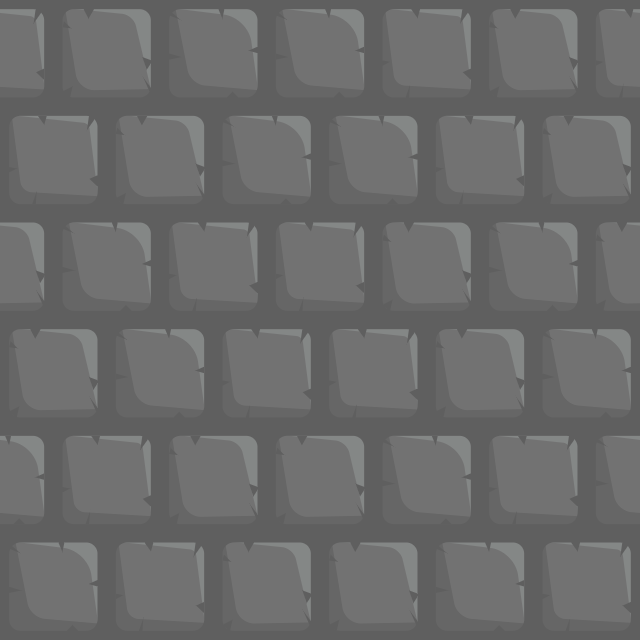
Give the GLSL for this texture, as a WebGL 2 fragment shader.

```glsl
#version 300 es
precision highp float;
// Flat grey cobblestones in staggered rows, three chipped stone shapes with bevels.

uniform vec2 u_resolution;
out vec4 outColor;

const float CELLS = 6.0;
const float STONE_HALF = 0.414;
const float STONE_ROUND = 0.105;
const vec3 MORTAR = vec3(0.371);
const vec3 SHADOW = vec3(0.399);
const vec3 FACE = vec3(0.449);
const vec3 LIGHT = vec3(0.518, 0.528, 0.526);

// Smooth coverage of a signed distance, one pixel wide.
float cover(float d, float pixel) {
  return clamp(0.5 - d / pixel, 0.0, 1.0);
}

// Signed distance to the line a-b, positive on its left.
float edge(vec2 p, vec2 a, vec2 b) {
  vec2 d = normalize(b - a);
  return dot(p - a, vec2(-d.y, d.x));
}

// Intersection of two half planes with a rounded corner.
float roundMax(float a, float b, float r) {
  return min(max(a, b), -r) + length(max(vec2(a, b) + r, 0.0));
}

float roundBox(vec2 p, float halfSize, float r) {
  vec2 q = abs(p) - halfSize + r;
  return length(max(q, 0.0)) + min(max(q.x, q.y), 0.0) - r;
}

// Triangular chip, corners in clockwise order.
float chip(vec2 p, vec2 a, vec2 b, vec2 c) {
  return max(edge(p, a, b), max(edge(p, b, c), edge(p, c, a)));
}

// Raised face with a lit bevel at the top right and a shaded one at the bottom left.
vec3 bevel(vec2 p, vec2 tl, vec2 tr, vec2 br, vec2 bl, vec2 radii, float pixel) {
  float lit = roundMax(edge(p, tl, tr), edge(p, tr, br), radii.x);
  float shaded = roundMax(edge(p, br, bl), edge(p, bl, tl), radii.y);
  vec3 side = mix(SHADOW, LIGHT, cover(shaded - lit, pixel));
  return mix(side, FACE, cover(max(lit, shaded), pixel));
}

// Squarish stone.
vec3 squareStone(vec2 p, float pixel, out float chips) {
  chips = chip(p, vec2(-0.15, 0.42), vec2(-0.06, 0.42), vec2(-0.085, 0.33));
  chips = min(chips, chip(p, vec2(0.335, 0.42), vec2(0.40, 0.40), vec2(0.315, 0.28)));
  chips = min(chips, chip(p, vec2(0.42, -0.14), vec2(0.42, -0.255), vec2(0.338, -0.177)));
  chips = min(chips, chip(p, vec2(-0.42, -0.065), vec2(-0.345, -0.08), vec2(-0.42, -0.12)));
  chips = min(chips, chip(p, vec2(-0.157, -0.30), vec2(-0.165, -0.42), vec2(-0.20, -0.42)));
  return bevel(p, vec2(-0.39, 0.42), vec2(0.333, 0.344), vec2(0.42, -0.339),
               vec2(-0.297, -0.297), vec2(0.05, 0.09), pixel);
}

// Slanted stone with a broad lit right side.
vec3 slantedStone(vec2 p, float pixel, out float chips) {
  chips = chip(p, vec2(-0.22, 0.42), vec2(-0.115, 0.42), vec2(-0.17, 0.325));
  chips = min(chips, chip(p, vec2(0.335, -0.035), vec2(0.43, -0.07), vec2(0.375, -0.155)));
  chips = min(chips, chip(p, vec2(0.345, -0.23), vec2(0.42, -0.33), vec2(0.42, -0.40)));
  chips = min(chips, chip(p, vec2(-0.40, 0.30), vec2(-0.333, 0.234), vec2(-0.415, 0.245)));
  chips = min(chips, chip(p, vec2(-0.42, -0.36), vec2(-0.32, -0.31), vec2(-0.345, -0.42)));
  return bevel(p, vec2(-0.39, 0.425), vec2(0.25, 0.36), vec2(0.415, -0.335),
               vec2(-0.265, -0.348), vec2(0.10, 0.15), pixel);
}

// Leaf shaped stone with a wide rounded corner.
vec3 leafStone(vec2 p, float pixel, out float chips) {
  chips = chip(p, vec2(-0.41, 0.40), vec2(-0.31, 0.315), vec2(-0.41, 0.355));
  chips = min(chips, chip(p, vec2(0.045, 0.42), vec2(0.105, 0.42), vec2(0.085, 0.325)));
  chips = min(chips, chip(p, vec2(0.42, 0.065), vec2(0.42, 0.0), vec2(0.33, 0.025)));
  chips = min(chips, chip(p, vec2(-0.42, 0.0), vec2(-0.30, -0.035), vec2(-0.42, -0.06)));
  chips = min(chips, chip(p, vec2(0.12, -0.42), vec2(0.18, -0.36), vec2(0.24, -0.42)));
  return bevel(p, vec2(-0.355, 0.42), vec2(0.325, 0.335), vec2(0.42, -0.345),
               vec2(-0.215, -0.29), vec2(0.22, 0.13), pixel);
}

void main() {
  vec2 grid = gl_FragCoord.xy / u_resolution * CELLS;
  float pixel = CELLS / min(u_resolution.x, u_resolution.y);

  // Stagger every second row, counted from the top; columns wrap.
  float row = CELLS - 1.0 - floor(grid.y);
  grid.x += 0.5 * (1.0 - mod(row, 2.0));
  float column = mod(floor(grid.x), CELLS);
  vec2 p = fract(grid) - 0.5;

  // Shapes cycle along a row and advance by one every two rows.
  float shape = mod(column - step(3.0, column) + floor(row / 2.0), 3.0);
  float chips;
  vec3 stone;
  if (shape < 0.5) stone = squareStone(p, pixel, chips);
  else if (shape < 1.5) stone = slantedStone(p, pixel, chips);
  else stone = leafStone(p, pixel, chips);

  // Cut the chips out of the rounded block.
  float block = max(roundBox(p, STONE_HALF, STONE_ROUND), -chips);
  outColor = vec4(mix(MORTAR, stone, cover(block, pixel)), 1.0);
}
```
